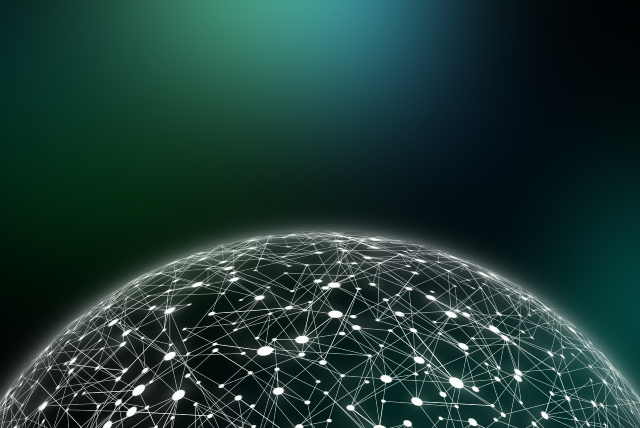
This background is drawn by a WebGL 2 fragment shader. Its source:

```glsl
#version 300 es
precision highp float;

uniform vec2 u_resolution;
out vec4 fragColor;

#define GLOBE_CENTER vec2(0.752, -0.453)
#define GLOBE_RADIUS 0.916
#define CELL 0.070
#define REACH 3
#define MAX_LINKS 6
#define LINK_WIDTH 0.0006
#define LINK_STRENGTH 0.72
#define NODE_MIN 0.0062
#define NODE_MAX 0.0225
#define RIM_GLOW 0.36
#define MIST 0.40

vec2 hash2(vec2 p) {
    vec3 q = fract(p.xyx * vec3(0.1031, 0.1030, 0.0973));
    q += dot(q, q.yzx + 33.33);
    return fract((q.xx + q.yz) * q.zy);
}

vec2 gradient(vec2 cell) {
    float angle = 6.2832 * hash2(cell).x;
    return vec2(cos(angle), sin(angle));
}

float gradientNoise(vec2 p) {
    vec2 i = floor(p), f = fract(p);
    vec2 u = f * f * f * (f * (f * 6.0 - 15.0) + 10.0);
    vec2 e = vec2(0.0, 1.0);
    float low = mix(dot(gradient(i), f), dot(gradient(i + e.yx), f - e.yx), u.x);
    float high = mix(dot(gradient(i + e), f - e), dot(gradient(i + 1.0), f - 1.0), u.x);
    return mix(low, high, u.y);
}

float blob(vec2 p, vec2 center, vec2 radius) {
    vec2 d = (p - center) / radius;
    return exp(-dot(d, d));
}

float segmentDistance(vec2 p, vec2 a, vec2 b) {
    vec2 ab = b - a;
    float t = clamp(dot(p - a, ab) / max(dot(ab, ab), 1e-6), 0.0, 1.0);
    return length(p - a - ab * t);
}

// Soft colour fields behind the globe
vec3 backdrop(vec2 p) {
    vec3 color = vec3(0.0, 0.006, 0.010);
    color += vec3(0.25, 0.53, 0.41) * blob(p, vec2(0.58, 1.06), vec2(0.38, 0.36));
    color += vec3(0.06, 0.20, 0.30) * blob(p, vec2(0.86, 1.05), vec2(0.25, 0.36));
    color += vec3(0.00, 0.02, 0.05) * blob(p, vec2(1.12, 0.70), vec2(0.25, 0.25));
    color += vec3(0.00, 0.11, 0.11) * blob(p, vec2(0.00, 0.82), vec2(0.35, 0.30));
    color += vec3(0.00, 0.10, 0.01) * blob(p, vec2(0.25, 0.54), vec2(0.45, 0.26));
    color += vec3(0.01, 0.23, 0.21) * blob(p, vec2(1.52, 0.30), vec2(0.25, 0.33));
    color += vec3(0.00, 0.14, 0.12) * blob(p, vec2(1.05, 0.03), vec2(0.45, 0.28));
    return color;
}

// Jittered node on the equal-area map of the sphere
vec2 nodeMap(vec2 id) {
    return (id + 0.05 + 0.9 * hash2(id)) * CELL;
}

vec2 toCanvas(vec2 q) {
    return GLOBE_CENTER + GLOBE_RADIUS * q * sqrt(1.0 - dot(q, q) * 0.25);
}

// x: sharp links and nodes, y: light around them
vec2 network(vec2 p, vec2 q, float px) {
    vec2 home = floor(q / CELL);
    float dark = 1.0, light = 0.0;
    float strength = LINK_STRENGTH * mix(0.5, 1.0, smoothstep(1.4, 0.8, length(q)));
    for (int j = -REACH; j <= REACH; j++)
    for (int i = -REACH; i <= REACH; i++) {
        vec2 id = home + vec2(i, j);
        vec2 map = nodeMap(id), node = toCanvas(map);
        float size = pow(hash2(id + 71.0).x, 3.5);

        // Foreshortened disc
        float facing = 0.8 * max(abs(1.0 - dot(map, map) * 0.5), 0.25);
        vec2 outward = normalize(map), d = p - node;
        float along = dot(d, outward) / facing;
        float across = dot(d, vec2(-outward.y, outward.x));
        float radius = mix(NODE_MIN, NODE_MAX, size) * (0.5 + 0.6 * facing);
        float disc = length(vec2(along, across)) - radius;
        dark *= 1.0 - clamp(0.5 - disc * facing / px, 0.0, 1.0);
        light += (0.10 + 0.8 * size) * exp(-max(disc, 0.0) / 0.018);

        // Hubs send out more links than small nodes
        for (int k = 0; k < MAX_LINKS; k++) {
            if (float(k) > 0.6 + 5.4 * size) break;
            vec2 jump = floor(hash2(id + 17.0 * float(k + 1)) * 7.0) - 3.0;
            float line = segmentDistance(p, node, toCanvas(nodeMap(id + jump)));
            dark *= 1.0 - strength * clamp(0.5 + (LINK_WIDTH - line) / px, 0.0, 1.0);
            light += 0.035 * exp(-line / 0.011);
        }
    }
    return vec2(1.0 - dark, 1.0 - exp(-light));
}

void main() {
    float px = 1.0 / u_resolution.y;
    vec2 p = gl_FragCoord.xy * px;
    p.x *= 1.5 * u_resolution.y / u_resolution.x;
    vec3 color = backdrop(p);

    vec2 n = (p - GLOBE_CENTER) / GLOBE_RADIUS;
    float r = length(n);
    float edge = (r - 1.0) * GLOBE_RADIUS;

    // Halo falls off on both sides of the rim
    float rim = RIM_GLOW * exp(-abs(edge) / (edge > 0.0 ? 0.018 : 0.045));
    color = mix(color, vec3(0.80, 0.84, 0.83), rim);

    if (edge < px) {
        float z = sqrt(max(1.0 - r * r, 0.0));
        vec2 q = n * sqrt(2.0 / (1.0 + z));
        float inside = smoothstep(0.0, 0.012, -edge);
        vec2 net = network(p, q, px) * inside;
        float patches = smoothstep(-0.4, 0.45, gradientNoise(q * 8.0));
        color = mix(color, vec3(0.80, 0.85, 0.83), MIST * net.y * (0.25 + 1.1 * patches));
        color = mix(color, vec3(0.98, 0.99, 0.98), net.x);
    }
    fragColor = vec4(color, 1.0);
}
```
